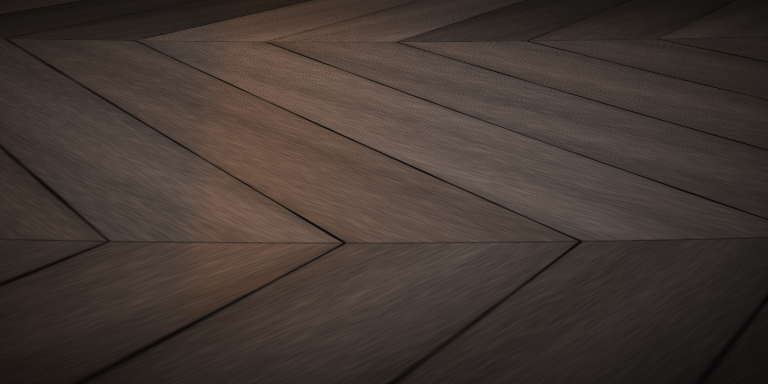
Write a Shadertoy shader that draws this texture.

```glsl
const vec3 WARM_OAK = vec3(0.405, 0.318, 0.270);
const vec3 COOL_OAK = vec3(0.355, 0.320, 0.308);
const vec3 GAP_COLOR = vec3(0.06, 0.05, 0.05);
const float HORIZON = -0.538;      // height of the vanishing line, y downwards
const float NEAR_JOINT = 0.854;    // inverse depth of the near row joint
const float ROW_DEPTH = 0.6907;    // inverse depth spanned by one row
const float PLANK_SCALE = 1.905;
const float PLANK_SLANT = 2.74;    // plank widths crossed along one row
const float GRAIN_SKEW = 0.9;      // grain runs a little flatter than the gaps

float hash(vec2 p) {
    return fract(sin(dot(p, vec2(127.1, 311.7))) * 43758.5);
}

// Distance to the nearest scattered point
float cellular(vec2 p) {
    vec2 cell = floor(p);
    float nearest = 2.0;
    for (int j = -1; j <= 1; j++) {
        for (int i = -1; i <= 1; i++) {
            vec2 id = cell + vec2(i, j);
            vec2 point = id + vec2(hash(id), hash(id + 37.0));
            nearest = min(nearest, length(p - point));
        }
    }
    return nearest;
}

// Soft wandering bands, roughly -1 to 1
float layeredSines(vec2 p) {
    float sum = 0.0;
    float gain = 0.5;
    for (int i = 0; i < 4; i++) {
        sum += gain * sin(p.x + 1.3 * sin(p.y + float(i)));
        p = p * vec2(1.9, 1.5) + vec2(1.7, 2.3);
        gain *= 0.55;
    }
    return sum;
}

// Mirrors every second row
float foldRow(float row) {
    return abs(mod(row + 1.0, 2.0) - 1.0);
}

// x: position across planks, y: position across rows
vec2 chevronFloor(vec2 p) {
    float depth = p.y - HORIZON;
    float row = (1.0 / depth - NEAR_JOINT) / ROW_DEPTH;
    float across = (p.x - 1.0) * PLANK_SCALE / depth;
    return vec2(across + 0.165 + PLANK_SLANT * foldRow(row), row);
}

float distanceToInteger(float x) {
    return abs(fract(x + 0.5) - 0.5);
}

float gapMask(float dist, float halfWidth, float softness) {
    return 1.0 - smoothstep(halfWidth - softness, halfWidth + softness, dist);
}

// Fine fibres and broad figure, stretched along the plank
float woodGrain(vec2 plank, float seed, float detail) {
    vec2 p = plank + vec2(seed * 7.0, seed * 13.0);
    p.x += GRAIN_SKEW * foldRow(plank.y);
    float fibres = cellular(p * vec2(36.0, 22.0)) - 0.45;
    float pores = cellular(p * vec2(70.0, 42.0)) - 0.45;
    float figure = layeredSines(p * vec2(7.0, 3.0));
    return 0.10 * figure + detail * (0.17 * fibres + 0.20 * pores);
}

// Falloff of the window light towards the borders
float lightFalloff(vec2 p) {
    vec2 e = (p - vec2(0.95, 0.43)) / vec2(1.24, 0.71);
    return exp(-pow(dot(e, e), 1.25)) * mix(0.65, 1.0, smoothstep(0.0, 0.14, p.y));
}

// Warm reflection with a crisp left side and a slow fade to the right
float warmStreak(vec2 p) {
    float d = p.x - 0.66 + 0.15 * p.y;
    float edge = smoothstep(-0.13, -0.01, d);
    float fade = 1.0 - smoothstep(0.0, 0.65, d);
    return edge * fade * (1.0 - smoothstep(0.6, 1.1, p.y));
}

void mainImage(out vec4 fragColor, in vec2 fragCoord) {
    vec2 uv = fragCoord / iResolution.xy;
    vec2 p = vec2(2.0 * uv.x, 1.0 - uv.y);
    vec2 bent = p + vec2(0.0, 0.012 * (p.x - 0.9) * (p.x - 0.9));
    vec2 plank = chevronFloor(bent);
    vec2 pixel = fwidth(plank);
    vec2 id = floor(plank);
    float seed = hash(id + 5.0);
    float farRow = step(1.0, plank.y);

    // Wood tone of each plank
    float streak = warmStreak(p);
    float warmth = 0.45 + 0.3 * seed + 0.7 * streak - 0.2 * p.x;
    vec3 color = mix(COOL_OAK, WARM_OAK, clamp(warmth, 0.0, 1.2));
    float detail = 1.0 - 0.6 * smoothstep(0.5, 2.0, 30.0 * pixel.x);
    color *= 1.0 + (0.18 + 0.4 * farRow) * (hash(id + 19.0) - 0.5);
    color *= 1.0 + woodGrain(plank, seed, detail);
    color *= 1.0 + 0.08 * streak;
    color *= plank.y < 0.0 ? 0.88 : 1.0;

    // Thin worn gaps, softer away from the focal plane
    float blur = smoothstep(0.6, 1.0, p.y) + 0.7 * smoothstep(0.5, 0.0, p.x);
    float side = distanceToInteger(plank.x);
    float joint = distanceToInteger(plank.y);
    float wear = layeredSines(vec2(plank.y * 17.0 + floor(plank.x + 0.5) * 2.3, plank.y * 9.0));
    float sideGap = gapMask(side, 0.008 + 0.003 * wear + 0.006 * blur, 0.55 * pixel.x + 0.016 * blur);
    float jointGap = gapMask(joint, 0.002, 0.7 * pixel.y);
    float sideDepth = clamp(0.85 + 0.25 * wear - 0.5 * farRow, 0.0, 1.0);
    color *= 1.0 - 0.14 * exp(-18.0 * side);
    color = mix(color, GAP_COLOR, max(sideDepth * sideGap, 0.35 * jointGap));

    fragColor = vec4(color * lightFalloff(p), 1.0);
}
```
